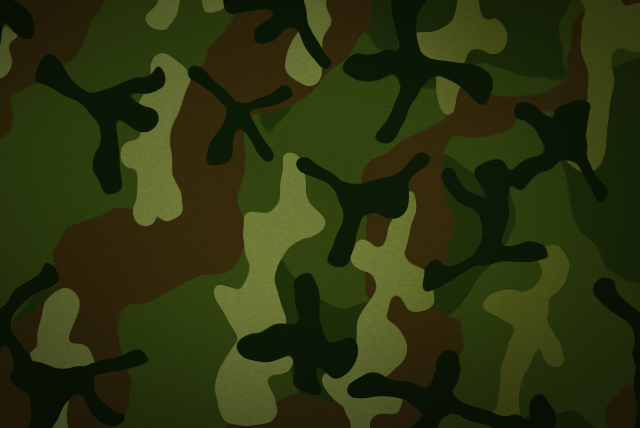
This pattern is drawn by a Shadertoy shader. Its source:

```glsl
// Woodland camouflage cloth: two greens, diagonal brown bands, tall khaki
// streaks and dark branching blots, layered bottom to top. All outlines share
// a noise-warped plane; uneven light and a faint thread grain finish it.

vec2 hash22(vec2 p) {
    vec3 q = fract(vec3(p.xyx) * vec3(0.1031, 0.1030, 0.0973));
    q += dot(q, q.yzx + 33.33);
    return fract((q.xx + q.yz) * q.zy);
}

// Gradient noise, roughly -0.7 to 0.7
float noise(vec2 p) {
    vec2 i = floor(p), f = fract(p);
    vec2 u = f * f * f * (f * (f * 6.0 - 15.0) + 10.0);
    vec2 e = vec2(0.0, 1.0);
    float a = dot(hash22(i) * 2.0 - 1.0, f);
    float b = dot(hash22(i + e.yx) * 2.0 - 1.0, f - e.yx);
    float c = dot(hash22(i + e.xy) * 2.0 - 1.0, f - e.xy);
    float d = dot(hash22(i + e.yy) * 2.0 - 1.0, f - e.yy);
    return mix(mix(a, b, u.x), mix(c, d, u.x), u.y);
}

vec2 noise2(vec2 p) {
    return vec2(noise(p), noise(p + vec2(37.2, 91.7)));
}

float smoothMin(float a, float b, float k) {
    float h = max(k - abs(a - b), 0.0) / k;
    return min(a, b) - 0.25 * h * h * k;
}

// Distance to a limb that swells from hub to tip
float limb(vec2 p, vec2 hub, vec2 tip, float girth) {
    vec2 axis = tip - hub;
    float h = clamp(dot(p - hub, axis) / dot(axis, axis), 0.0, 1.0);
    return length(p - hub - axis * h) - girth * mix(0.75, 1.2, h);
}

// Scattered hubs, one per cell, each with four fused limbs
float branches(vec2 p, vec2 cell, vec2 reach, float girth, float share, float seed) {
    vec2 home = floor(p / cell);
    float d = 1.0;
    for (int j = -1; j <= 1; j++)
    for (int i = -1; i <= 1; i++) {
        vec2 id = home + vec2(i, j);
        if (hash22(id + seed + 7.3).x > share) continue;
        vec2 hub = (id + 0.25 + 0.5 * hash22(id + seed)) * cell;
        for (int k = 0; k < 4; k++) {
            vec2 rnd = hash22(id * 5.0 + vec2(float(k) * 17.0, seed));
            float angle = 1.5708 * (float(k) + 0.8 * rnd.x + 0.6);
            vec2 tip = hub + reach * (0.5 + 0.8 * rnd.y) * vec2(cos(angle), sin(angle));
            d = smoothMin(d, limb(p, hub, tip, girth * (0.65 + 0.7 * rnd.x)), 0.03);
        }
    }
    return d;
}

// Soft-edged coverage from a signed distance
float cover(float d) {
    float w = max(0.0016, 0.8 / iResolution.y);
    return smoothstep(w, -w, d);
}

void mainImage(out vec4 fragColor, in vec2 fragCoord) {
    vec2 uv = fragCoord / iResolution.xy;
    vec2 p = fragCoord / iResolution.y;

    // Wavy plane gives every outline its rounded lobes
    vec2 q = p + 0.055 * noise2(p * 7.0) + 0.016 * noise2(p * 16.0 + 5.0);

    // Two-tone green ground, darker towards the right
    float forest = noise(q * vec2(3.4, 2.4) + 11.0) + 0.25 * (p.x - 0.95);
    vec3 col = mix(vec3(0.185, 0.25, 0.055), vec3(0.115, 0.18, 0.035),
                   cover((0.06 - forest) / 3.5));

    // Brown diagonal bands, broken up and thinning to the right
    float band = sin(dot(q, vec2(9.0, -5.5)) + 3.2 * noise(q * 2.6 + 3.0) + 0.9)
               + 0.9 * noise(q * 5.0 + 20.0) + 0.6 * (0.7 - p.x);
    col = mix(col, vec3(0.20, 0.155, 0.042), cover((0.36 - band) / 12.0));

    // Tall khaki streaks, turning olive on the right
    vec2 lean = q + vec2(-0.22 * q.y, 0.3 * q.x);
    float streak = branches(lean, vec2(0.36, 0.5), vec2(0.07, 0.24), 0.033, 0.9, 4.0);
    vec3 khaki = mix(vec3(0.41, 0.45, 0.205), vec3(0.32, 0.355, 0.10),
                     smoothstep(0.8, 1.2, p.x));
    col = mix(col, khaki, cover(streak));

    // Dark branching blots on top
    vec2 turned = mat2(0.88, 0.48, -0.48, 0.88) * q;
    float blot = branches(turned, vec2(0.34), vec2(0.15), 0.022, 0.82, 23.0);
    col = mix(col, vec3(0.045, 0.095, 0.024), cover(blot));

    // Light falling off to the corners, soft folds and thread grain
    float light = mix(1.06, 0.58, smoothstep(0.15, 0.75, length(uv - vec2(0.47, 0.55))));
    light *= 1.0 + 0.10 * noise(p * 2.2 + 50.0);
    light *= 1.0 + 0.07 * noise(p * vec2(60.0, 170.0)) + 0.05 * noise(p * 140.0 + 8.0);
    fragColor = vec4(col * light, 1.0);
}
```
